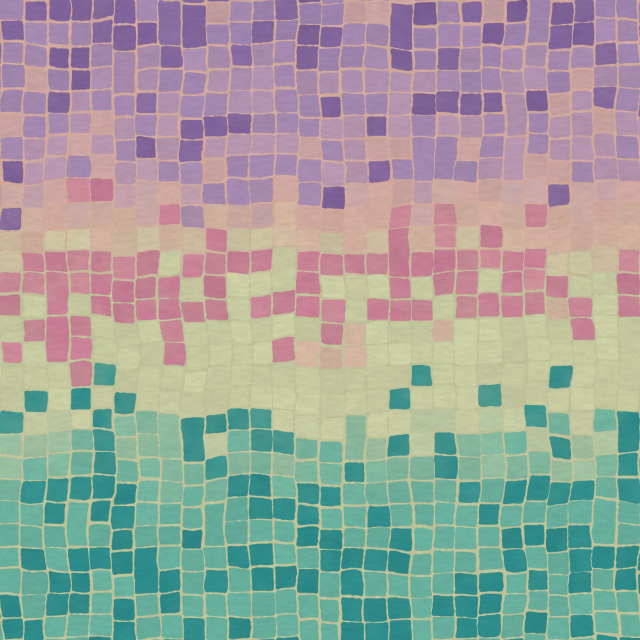
A three.js fragment shader for this background:

```glsl
// A hand-painted mosaic: purple tiles sink through lilac, pink and cream into teal.
// A noise-warped grid gives each tile an id; its height and hashes choose the paint,
// and a rounded-box distance leaves pale, uneven grout between the tiles.

#define TILES 28.0        // tiles along each side
#define WARP 0.34         // slow bending of the grid, in tiles
#define WOBBLE 0.10       // fine bending of the grid, in tiles
#define STAGGER 0.34      // vertical offset between columns, in tiles
#define TALL_SHARE 0.07   // share of pairs merged into one tall tile
#define GAP 0.025         // smallest grout half width, in tiles
#define GAP_SPREAD 0.045  // random extra grout, in tiles
#define CORNER 0.10       // corner radius, in tiles
#define SOFTNESS 0.035    // edge softness, in tiles
#define GRAIN 0.05        // strength of the brush texture

varying vec2 vUv;

const vec3 PURPLE = vec3(0.47, 0.36, 0.58);
const vec3 VIOLET = vec3(0.61, 0.51, 0.68);
const vec3 LILAC  = vec3(0.71, 0.58, 0.68);
const vec3 PINK   = vec3(0.77, 0.47, 0.57);
const vec3 PEACH  = vec3(0.82, 0.66, 0.61);
const vec3 CREAM  = vec3(0.78, 0.79, 0.63);
const vec3 MINT   = vec3(0.62, 0.75, 0.62);
const vec3 AQUA   = vec3(0.40, 0.68, 0.61);
const vec3 TEAL   = vec3(0.16, 0.53, 0.53);

float hash(vec2 p) {
  vec3 q = fract(vec3(p.xyx) * 0.1031);
  q += dot(q, q.yzx + 33.33);
  return fract((q.x + q.y) * q.z);
}

float noise(vec2 p) {
  vec2 i = floor(p), f = fract(p);
  f = f * f * (3.0 - 2.0 * f);
  return mix(mix(hash(i), hash(i + vec2(1.0, 0.0)), f.x),
             mix(hash(i + vec2(0.0, 1.0)), hash(i + vec2(1.0, 1.0)), f.x), f.y);
}

vec2 noise2(vec2 p) {
  return vec2(noise(p), noise(p + 41.7)) - 0.5;
}

float roundedBox(vec2 p, vec2 halfSize, float radius) {
  vec2 q = abs(p) - halfSize + radius;
  return length(max(q, 0.0)) + min(max(q.x, q.y), 0.0) - radius;
}

// 1 inside a soft ellipse, 0 outside
float patchAt(vec2 p, vec2 center, vec2 radius) {
  return 1.0 - smoothstep(0.8, 1.15, length((p - center) / radius));
}

// Broad masses of pink along the middle
float pinkMass(vec2 p) {
  float m = patchAt(p, vec2(0.17, 0.555), vec2(0.21, 0.065));
  m = max(m, patchAt(p, vec2(0.13, 0.47), vec2(0.035, 0.06)));
  m = max(m, patchAt(p, vec2(0.54, 0.59), vec2(0.18, 0.035)));
  m = max(m, patchAt(p, vec2(0.52, 0.52), vec2(0.15, 0.025)));
  m = max(m, patchAt(p, vec2(0.77, 0.56), vec2(0.10, 0.07)));
  return max(m, patchAt(p, vec2(1.0, 0.55), vec2(0.045, 0.07)));
}

// Continuous ground under the tiles, from teal water up to lilac
vec3 wash(float y) {
  vec3 c = mix(AQUA, CREAM, smoothstep(0.20, 0.36, y));
  c = mix(c, PEACH, 0.8 * smoothstep(0.56, 0.66, y));
  c = mix(c, LILAC, smoothstep(0.64, 0.74, y));
  return mix(c, VIOLET, 0.8 * smoothstep(0.78, 0.98, y));
}

vec3 tilePaint(vec2 center, vec2 id) {
  float y = center.y;
  float pick = hash(id + 3.1), tint = hash(id + 17.3), other = hash(id + 29.9);
  vec3 c = wash(y + 0.06 * (tint - 0.5));

  // pale tints scattered through the cream and lilac
  float peachShare = 0.30 * smoothstep(0.52, 0.64, y) * (1.0 - smoothstep(0.70, 0.80, y));
  peachShare += 0.07 * smoothstep(0.70, 0.80, y);
  peachShare += 0.15 * smoothstep(0.42, 0.47, y) * (1.0 - smoothstep(0.50, 0.55, y));
  c = mix(c, PEACH, 0.8 * step(other, peachShare));
  c = mix(c, VIOLET, 0.8 * step(1.0 - 0.35 * smoothstep(0.60, 0.76, y), other));

  // teal gathers toward the bottom
  float aquaShare = 0.95 * (1.0 - smoothstep(0.18, 0.42, y));
  c = mix(c, mix(AQUA, MINT, tint * smoothstep(0.15, 0.38, y)), step(other, aquaShare));
  float tealShare = 0.52 * (1.0 - smoothstep(0.02, 0.45, y));
  tealShare += 0.18 * patchAt(center, vec2(0.5, 0.37), vec2(0.7, 0.06));
  c = mix(c, mix(TEAL, AQUA, 0.35 * tint * smoothstep(0.1, 0.4, y)), step(pick, tealShare));

  // pink masses and strays
  float strays = 0.18 * smoothstep(0.42, 0.47, y) * (1.0 - smoothstep(0.62, 0.72, y));
  float pinkShare = max(strays, 0.9 * pinkMass(center));
  c = mix(c, mix(PINK, PEACH, 0.3 * tint * tint), step(pick, pinkShare));

  // purple clusters toward the top
  float cluster = 0.6 + 0.8 * noise(center * 6.0 + 8.0);
  float purpleShare = 0.05 * smoothstep(0.58, 0.68, y) + 0.42 * smoothstep(0.68, 1.0, y);
  c = mix(c, mix(PURPLE, VIOLET, 0.35 * tint), step(1.0 - purpleShare * cluster, pick));
  return c * (0.97 + 0.06 * hash(id + 53.0));
}

void main() {
  // bent, staggered grid with some tall tiles
  vec2 p = vUv * TILES;
  p += WARP * noise2(p * 0.4) + WOBBLE * noise2(p * 1.7 + 9.0);
  float column = floor(p.x);
  p.y += STAGGER * (hash(vec2(column, 5.0)) - 0.5);
  float pair = floor(p.y * 0.5);
  float tall = step(hash(vec2(column, pair) + 71.0), TALL_SHARE);
  float span = 1.0 + tall;
  vec2 id = vec2(column, mix(floor(p.y), 2.0 * pair, tall));
  vec2 size = vec2(1.0, span);

  // tile shape with ragged, uneven edges
  vec2 nudge = 0.04 * (vec2(hash(id + 83.0), hash(id + 97.0)) - 0.5);
  float gap = GAP + GAP_SPREAD * pow(hash(id + 61.0), 2.0);
  float d = roundedBox(p - id - 0.5 * size + nudge, 0.5 * size - gap, CORNER);
  d += 0.035 * (noise(p * 7.0) - 0.5);
  float cover = 1.0 - smoothstep(-SOFTNESS, SOFTNESS, d);

  // grout, paint and brush texture
  vec3 grout = mix(vec3(0.75, 0.76, 0.60), PEACH, smoothstep(0.50, 0.70, vUv.y));
  vec3 paint = tilePaint((id + 0.5 * size) / TILES, id);
  paint = mix(paint, wash(vUv.y), 0.18 * noise(p * 1.4 + 20.0));
  vec3 color = mix(grout, paint, cover);
  float brush = noise(p * vec2(3.0, 9.0)) + 0.6 * noise(p * 19.0) - 0.8;
  gl_FragColor = vec4(color * (1.0 + GRAIN * brush), 1.0);
}
```
